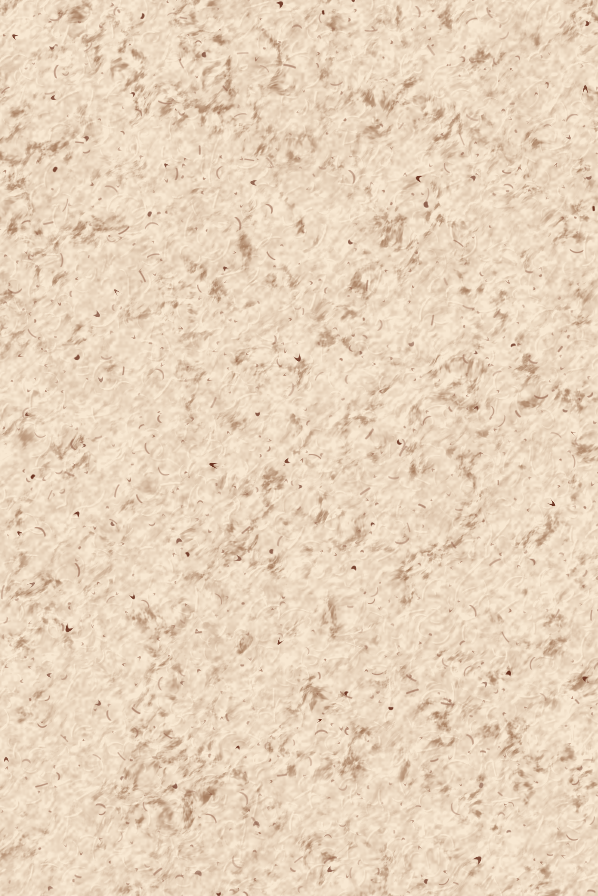
Give the GLSL for this texture, as a Shadertoy shader.

```glsl
// Cream handmade paper with pressed pulp fibres, brown mottling and dark flecks.

vec4 hash4(vec2 cell, float seed) {
    vec4 h = fract(vec4(cell.xyx, seed + cell.y) * vec4(0.1031, 0.1030, 0.0973, 0.1099));
    h += dot(h, h.wzxy + 33.33);
    return fract((h.xxyz + h.yzzw) * h.zywx);
}

float valueNoise(vec2 p, float seed) {
    vec2 cell = floor(p), f = fract(p);
    f = f * f * (3.0 - 2.0 * f);
    vec2 right = vec2(1.0, 0.0), up = vec2(0.0, 1.0);
    return mix(mix(hash4(cell, seed).x, hash4(cell + right, seed).x, f.x),
               mix(hash4(cell + up, seed).x, hash4(cell + 1.0, seed).x, f.x), f.y);
}

float cloud(vec2 p, float seed) {
    return 0.5 * valueNoise(p, seed)
         + 0.3 * valueNoise(p * 2.1 + 7.3, seed + 1.0)
         + 0.2 * valueNoise(p * 4.3 + 3.1, seed + 2.0);
}

mat2 rotation(float a) {
    return mat2(cos(a), -sin(a), sin(a), cos(a));
}

// Coverage of short bent strands, at most one in each grid cell.
float strands(vec2 p, float cells, float density, float halfLength, float radius,
              float angle, float spread, float seed) {
    float edge = 0.8 / iResolution.y, cover = 0.0;
    vec2 home = floor(p * cells);
    for (int y = -1; y <= 1; y++)
    for (int x = -1; x <= 1; x++) {
        vec2 cell = home + vec2(x, y);
        vec4 place = hash4(cell, seed), form = hash4(cell, seed + 17.0);
        if (place.z > density) continue;
        vec2 q = rotation(angle + spread * (place.w - 0.5)) * (p - (cell + place.xy) / cells);
        float reach = halfLength * mix(0.25, 1.0, form.x);
        q.y += (form.y - 0.5) * q.x * q.x / reach;
        float d = length(vec2(max(abs(q.x) - reach, 0.0), q.y)) - radius * mix(0.5, 1.0, form.z);
        cover = max(cover, smoothstep(edge, -edge, d) * mix(0.45, 1.0, form.w));
    }
    return cover;
}

float paleFibres(vec2 p) {
    return max(strands(p, 38.0, 0.65, 0.015, 0.0011, 0.85, 1.5, 5.0),
               strands(p, 60.0, 0.55, 0.009, 0.0010, 0.60, 3.0, 8.0));
}

void mainImage(out vec4 fragColor, in vec2 fragCoord) {
    vec2 p = fragCoord / iResolution.y + 1.0;

    // Matted pulp: fine grain plus streaks along wandering directions
    vec2 warped = p + 0.012 * vec2(valueNoise(p * 40.0, 1.0), valueNoise(p * 40.0, 2.0));
    vec2 rising = rotation(0.8) * warped, flat_ = rotation(0.1) * warped;
    float tone = 0.06;
    tone += 0.34 * (valueNoise(p * 290.0, 11.0) - 0.5);
    tone += 0.34 * (valueNoise(rising * vec2(90.0, 260.0), 12.0) - 0.5);
    tone += 0.22 * (valueNoise(flat_ * vec2(100.0, 240.0), 13.0) - 0.5);
    tone += 0.22 * (cloud(p * 14.0, 14.0) - 0.5);

    // Raised pale fibres with a faint shadow on the lower right
    tone += 0.28 * paleFibres(p) - 0.16 * paleFibres(p + vec2(-0.0016, 0.0016));

    // Brown mottling, broken into ragged grains
    float patches = smoothstep(0.46, 0.74, cloud(warped * 32.0, 21.0));
    float ragged = smoothstep(0.40, 0.80, cloud(rising * vec2(95.0, 150.0), 25.0));
    tone -= 1.0 * patches * ragged + 0.25 * ragged * ragged;

    vec3 paper = vec3(0.925, 0.848, 0.757) + min(tone, 0.24) * vec3(0.19, 0.25, 0.27);

    // Bark threads, tiny dots and dark flecks
    float threads = strands(p, 30.0, 0.38, 0.007, 0.0012, 0.6, 3.2, 31.0);
    float dots = strands(p, 62.0, 0.26, 0.0010, 0.0013, 0.0, 6.28, 37.0);
    float flecks = strands(p, 18.0, 0.38, 0.0018, 0.0024, 0.4, 6.28, 43.0);
    vec3 color = mix(paper, vec3(0.58, 0.38, 0.29), 0.65 * threads);
    color = mix(color, vec3(0.56, 0.35, 0.26), 0.65 * dots);
    color = mix(color, vec3(0.40, 0.17, 0.10), 0.95 * flecks);
    fragColor = vec4(color, 1.0);
}
```
